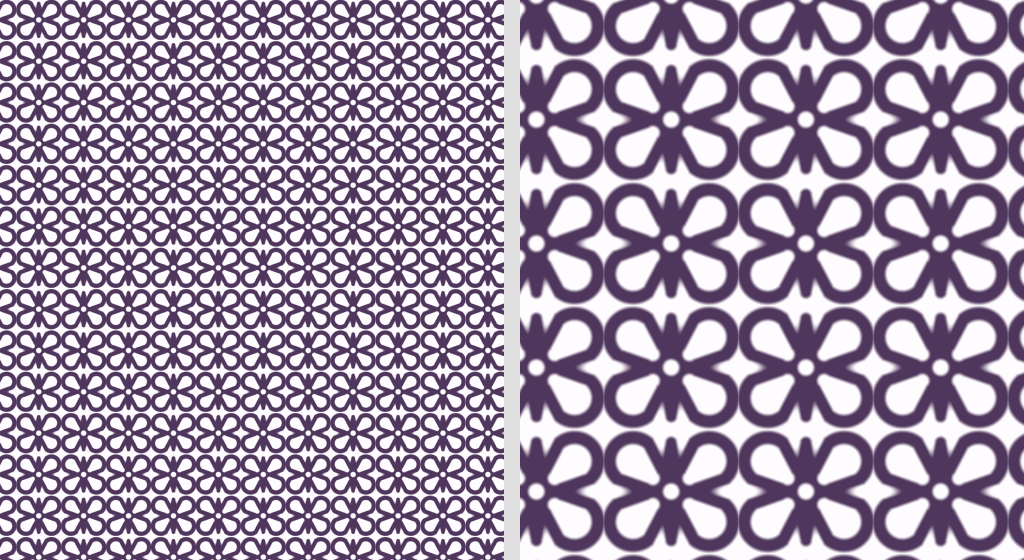
Left: the whole. Right: its middle third, enlarged.
A Shadertoy shader for this pattern:

```glsl
// A lattice of four-petalled plum openwork tiles on white.
// Each tile blends four tapered lobes and a pointed spine into one outline,
// then cuts petal-shaped holes and a round centre from it.

#define TILES vec2(11.22, 13.55)    // repeats across and down
#define PHASE vec2(0.862, 0.069)    // first tile centre, in tiles
#define TILE_HEIGHT 0.922           // relative to tile width
#define PETAL_TIP vec2(0.135, 0.098)
#define PETAL_END vec2(0.283, 0.226)
#define PETAL_RADII vec2(0.050, 0.127)
#define RIM 0.096
#define DOT_RADIUS 0.060
#define BLEND 0.085
#define SOFTNESS 0.018
#define PLUM vec3(0.31, 0.21, 0.36)
#define PAPER vec3(1.00, 0.99, 1.00)

// Approximate distance to a capsule whose radius changes along its length.
float taperedCapsule(vec2 p, vec2 a, vec2 b, vec2 radii) {
    vec2 axis = b - a;
    float t = clamp(dot(p - a, axis) / dot(axis, axis), 0.0, 1.0);
    return length(p - a - t * axis) - mix(radii.x, radii.y, t);
}

float smoothUnion(float a, float b, float k) {
    float h = max(k - abs(a - b), 0.0) / k;
    return min(a, b) - 0.25 * k * h * h;
}

float petal(vec2 p) {
    return taperedCapsule(p, PETAL_TIP, PETAL_END, PETAL_RADII);
}

// Negative inside the plum lattice; p is centred on a tile.
float tileDistance(vec2 p) {
    vec2 q = abs(p);
    float hole = petal(q);

    // Outline: this lobe blended with its lower mirror and the spine
    float lobes = smoothUnion(hole, petal(q * vec2(1.0, -1.0)), BLEND) - RIM;
    float spine = taperedCapsule(q, vec2(0.0), vec2(0.0, 0.365), vec2(0.12, 0.040));
    float outline = smoothUnion(lobes, spine, 0.5 * BLEND);

    // Cut-outs
    float cutout = min(hole, length(p) - DOT_RADIUS);
    return max(outline, -cutout);
}

void mainImage(out vec4 fragColor, in vec2 fragCoord) {
    vec2 grid = fragCoord / iResolution.xy * TILES - PHASE;
    vec2 p = (fract(grid + 0.5) - 0.5) * vec2(1.0, TILE_HEIGHT);

    // Edge width scales with the canvas, but never below a pixel
    float edge = max(SOFTNESS, 0.7 * TILES.x / iResolution.x);
    float ink = 1.0 - smoothstep(-edge, edge, tileDistance(p));
    fragColor = vec4(mix(PAPER, PLUM, ink), 1.0);
}
```
